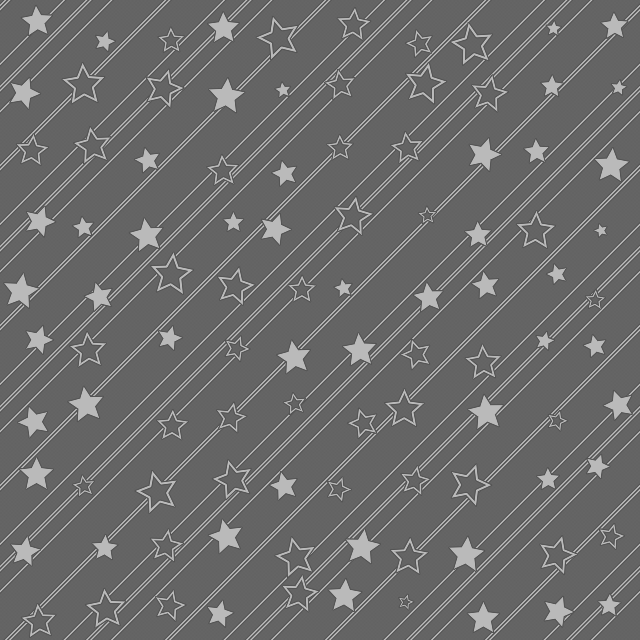
This pattern is drawn by a Shadertoy shader. Its source:

```glsl
// Solid and outlined stars scattered over thin diagonal lines on dark grey

const vec3 BACKGROUND = vec3(0.392);
const vec3 HALO = vec3(0.33);
const vec3 INK = vec3(0.73);
const float CELLS = 10.0;         // star cells across the canvas
const float LINE_PERIOD = 0.25;   // repeat of the line group along x
const float LINE_WIDTH = 0.0021;
const float PAIR_GAP = 0.0045;
const float STAR_GAP = 0.002;     // clear margin between stars and lines

float hash(vec2 p, float seed) {
    return fract(sin(dot(p, vec2(127.1, 311.7)) + seed * 74.7) * 43758.5453);
}

mat2 rotation(float angle) {
    float c = cos(angle), s = sin(angle);
    return mat2(c, -s, s, c);
}

// Signed distance to a five-pointed star
float starDistance(vec2 p, float radius, float innerRatio) {
    const vec2 k1 = vec2(0.80902, -0.58779);
    const vec2 k2 = vec2(-0.80902, -0.58779);
    p.x = abs(p.x);
    p -= 2.0 * max(dot(k1, p), 0.0) * k1;
    p -= 2.0 * max(dot(k2, p), 0.0) * k2;
    p.x = abs(p.x);
    p.y -= radius;
    vec2 edge = innerRatio * vec2(-k1.y, k1.x) - vec2(0.0, 1.0);
    edge.y += 2.0 * innerRatio * k2.x + 2.0 * innerRatio * k1.x;
    float h = clamp(dot(p, edge) / dot(edge, edge), 0.0, radius);
    return length(p - edge * h) * sign(p.y * edge.x - p.x * edge.y);
}

// Distance to the centre of a repeated diagonal line
float diagonal(float phase, float offset) {
    return abs(fract(phase - offset + 0.5) - 0.5) * LINE_PERIOD * sqrt(0.5);
}

// Two line pairs and two single lines per period
float lineDistance(vec2 p) {
    float phase = (p.x - p.y) / LINE_PERIOD;
    float pairs = min(diagonal(phase, 0.048), diagonal(phase, 0.555));
    float singles = min(diagonal(phase, 0.402), diagonal(phase, 0.698));
    return min(abs(pairs - 0.5 * PAIR_GAP), singles) - 0.5 * LINE_WIDTH;
}

// x: distance to the star silhouettes, y: distance to their drawn parts
vec2 starField(vec2 p) {
    vec2 nearest = vec2(1.0);
    vec2 home = floor(p * CELLS);
    for (int j = -1; j <= 1; j++) {
        for (int i = -1; i <= 1; i++) {
            vec2 cell = home + vec2(i, j);
            vec2 id = mod(cell, CELLS);
            vec2 jitter = 0.44 * (vec2(hash(id, 1.0), hash(id, 2.0)) - 0.5);
            vec2 local = p - (cell + 0.5 + jitter) / CELLS;
            local = rotation(0.7 * (hash(id, 3.0) - 0.5)) * local;

            bool outlined = hash(id, 4.0) < 0.47;
            float size = sqrt(hash(id, 5.0));
            float radius = outlined ? mix(0.012, 0.035, size) : mix(0.009, 0.029, size);
            float body = starDistance(local, radius, 0.48);
            float stroke = 0.036 * radius + 0.0003;
            float drawn = outlined ? abs(body + stroke) - stroke : body;
            nearest = min(nearest, vec2(body, drawn));
        }
    }
    return nearest;
}

float coverage(float dist, float blur) {
    return smoothstep(0.5 * blur, -0.5 * blur, dist);
}

void mainImage(out vec4 fragColor, in vec2 fragCoord) {
    float pixel = 1.0 / min(iResolution.x, iResolution.y);
    vec2 p = fragCoord * pixel;

    // Lines stop just short of every star
    vec2 stars = starField(p);
    float lines = max(lineDistance(p), STAR_GAP - stars.x);
    float ink = min(lines, stars.y);

    // Faint weave and a thin dark halo around the ink
    float weave = sin(p.x * 1100.0) * sin(p.y * 1100.0);
    vec3 color = BACKGROUND + 0.006 * weave;
    color = mix(color, HALO, 1.0 - smoothstep(0.0008, 0.0027, ink));

    color = mix(color, INK, coverage(ink, max(pixel, 0.0012)));
    fragColor = vec4(color, 1.0);
}
```
